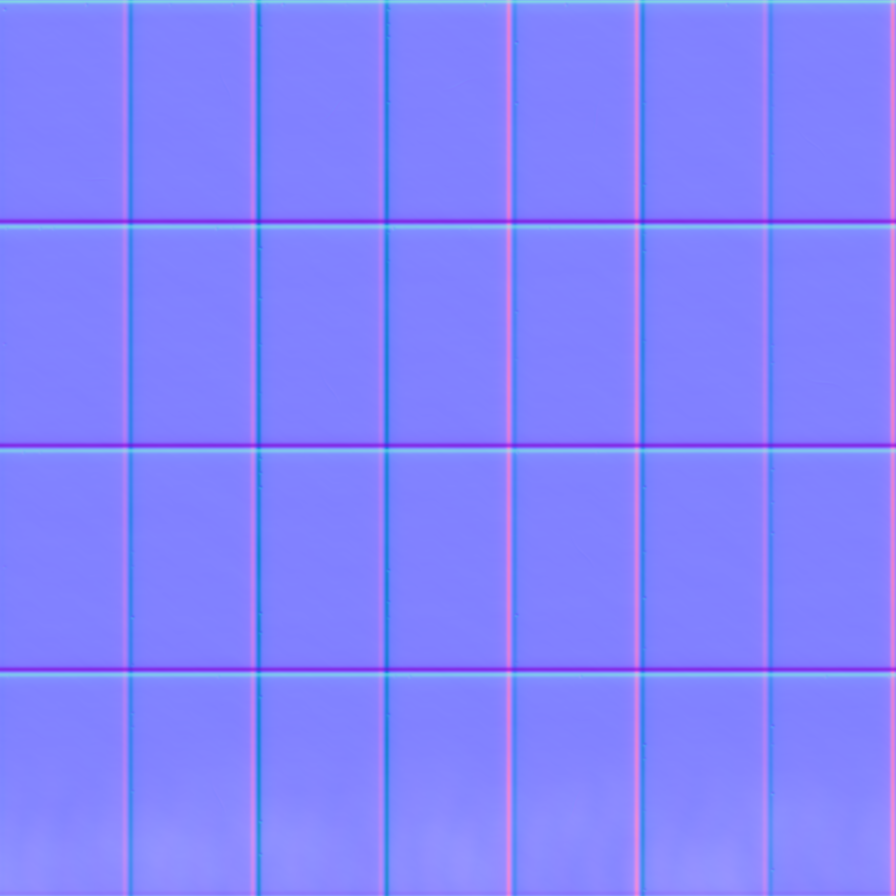
A WebGL 2 fragment shader for this texture map:

```glsl
#version 300 es
precision highp float;
uniform vec2 u_resolution;
out vec4 outColor;

float hash(vec2 p) {
  return fract(sin(dot(p, vec2(127.1, 311.7))) * 43758.5453);
}

vec2 hash2(vec2 p) {
  return vec2(hash(p), hash(p + 19.7));
}

float bell(float d, float width) {
  return exp(-d * d / (width * width));
}

// Distance to the nearest scattered feature point
float cellular(vec2 p) {
  vec2 cell = floor(p);
  float nearest = 2.0;
  for (int j = -1; j <= 1; j++) {
    for (int i = -1; i <= 1; i++) {
      vec2 c = cell + vec2(i, j);
      nearest = min(nearest, length(c + hash2(c) - p));
    }
  }
  return nearest;
}

// Fine slanted streaks in the glaze
vec2 grain(vec2 p) {
  vec2 slope = vec2(0.0);
  float frequency = 60.0, amplitude = 0.0035;
  for (int i = 0; i < 5; i++) {
    float k = float(i);
    float bend = 1.5 * sin(p.x * frequency * 0.4 + k * 2.1);
    float wave = sin(dot(p, vec2(0.35, 1.0)) * frequency + bend + 2.0 * sin(p.y * 17.0 + k));
    slope += amplitude * wave * vec2(0.6, 1.0);
    frequency *= 1.8;
    amplitude *= 0.9;
  }
  return slope;
}

// Small dents spaced at random along a joint: x across, y along
vec2 chips(vec2 p, float seed) {
  float slot = floor(p.y * 56.0);
  vec2 id = vec2(slot, seed);
  float present = step(0.84, hash(id));
  float centre = (slot + 0.3 + 0.4 * hash(id + 5.3)) / 56.0;
  vec2 q = (p - vec2(0.0052, centre)) / vec2(0.0020, 0.0018);
  return -0.25 * present * q * exp(-dot(q, q)) * (0.4 + hash(id + 8.1));
}

// One faint scratch in some of the tiles
vec2 scratch(vec2 local, vec2 tile) {
  vec2 start = 0.2 + 0.6 * hash2(tile + 3.1);
  float angle = 6.2832 * hash(tile + 7.7);
  vec2 along = vec2(cos(angle), sin(angle));
  vec2 across = vec2(-along.y, along.x);
  vec2 q = (local - start) / vec2(7.0, 4.0);
  float t = dot(q, along);
  float side = (dot(q, across) - 0.002 * sin(t * 120.0)) / 0.0016;
  float visible = step(0.65, hash(tile + 11.3)) * bell(t, 0.016);
  return across * side * exp(-side * side) * visible * 0.06;
}

void main() {
  vec2 uv = gl_FragCoord.xy / u_resolution;
  float pixel = 1.0 / min(u_resolution.x, u_resolution.y);
  vec2 grid = uv * vec2(7.0, 4.0);
  vec2 joint = round(grid);
  vec2 d = (grid - joint) / vec2(7.0, 4.0);

  // Tilt of the left and right bevels of each vertical joint
  vec2 bevels[8] = vec2[8](
    vec2(0.0, 0.03), vec2(0.32, 0.50), vec2(0.44, 0.72), vec2(0.30, 0.70),
    vec2(0.68, 0.38), vec2(0.66, 0.56), vec2(0.30, 0.37), vec2(0.72, 0.0));
  vec2 bevel = bevels[int(joint.x)];
  bevel *= 0.97 + 0.05 * sin(uv.y * 31.0 + 4.0 * sin(uv.y * 13.0 + joint.x));
  float width = sqrt(0.0028 * 0.0028 + 0.2 * pixel * pixel);
  float left = bell(d.x + 0.0036, width) + 0.13 * bell(d.x + 0.006, 0.009);
  float right = bell(d.x - 0.0032, width) + 0.13 * bell(d.x - 0.006, 0.009);
  float tiltX = bevel.x * left - bevel.y * right;

  // Upper and lower bevels of the horizontal joints
  float rim = joint.y > 3.5 ? 0.0012 : 0.0029;
  float upper = bell(d.y - 0.0028, width) + 0.10 * bell(d.y - 0.006, 0.008);
  float lower = bell(d.y + rim, width) + 0.14 * bell(d.y + 0.007, 0.008);
  upper *= joint.y < 0.5 ? 0.12 : 0.60;
  lower *= joint.y > 3.5 ? 0.64 : 0.47;
  float tiltY = lower - upper;
  tiltX *= 1.0 - 0.85 * clamp(abs(tiltY), 0.0, 1.0);
  vec2 tilt = vec2(tiltX, tiltY);

  // Wear on edges and faces
  tilt += chips(vec2(d.x, uv.y), joint.x);
  tilt += 0.6 * chips(vec2(-d.y, uv.x), joint.y + 31.0).yx * vec2(1.0, -1.0);
  tilt += grain(uv) + scratch(fract(grid), floor(grid));

  // Faces bow slightly toward their edges
  vec2 bow = 2.0 * fract(grid) - 1.0;
  tilt += 0.018 * bow * bow * bow;

  // Pale vertical runs near the foot of the lowest row
  float runs = 1.0 - cellular(uv * vec2(26.0, 9.0));
  float clouds = 1.0 - cellular(uv * vec2(7.0, 8.0) + 4.0);
  float foot = 1.0 - smoothstep(0.0, 0.21, uv.y);
  float stain = foot * clamp(0.4 * runs + 0.8 * clouds, 0.0, 1.0);
  tilt.x += foot * 0.015 * sin(uv.x * 170.0 + 2.0 * sin(uv.y * 40.0));

  // Encode the surface direction as colour
  tilt *= min(1.0, 0.92 / max(length(tilt), 0.001));
  vec3 normal = vec3(tilt, sqrt(1.0 - dot(tilt, tilt)));
  vec3 color = normal * vec3(0.5, 0.5, 0.46) + vec3(0.506, 0.506, 0.54);
  color += stain * vec3(0.075, 0.075, 0.0);
  outColor = vec4(clamp(color, 0.0, 1.0), 1.0);
}
```
